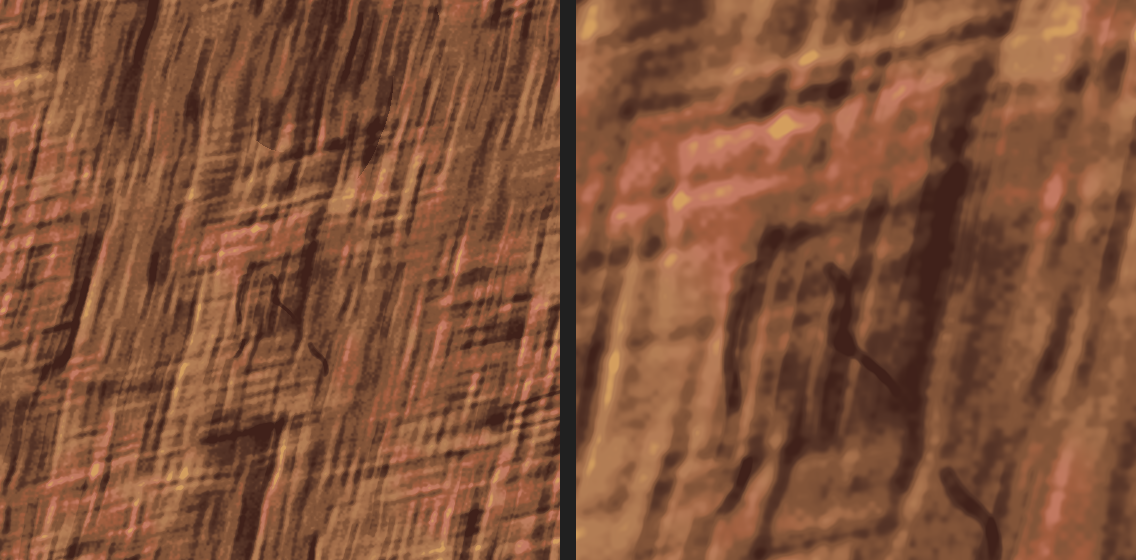
Left: the whole. Right: its middle third, enlarged.
Reproduce this texture procedurally as a three.js fragment shader.

```glsl
#define TILT 0.24
#define BED_SLOPE 0.22
#define WARP 0.022
#define BASE_TONE 0.53
#define RELIEF_GAIN 1.35
#define BAND_DEPTH 0.27
#define GRAIN 0.13

varying vec2 vUv;

float hash(vec2 p) {
  vec3 q = fract(vec3(p.xyx) * 0.1031);
  q += dot(q, q.yzx + 33.33);
  return fract((q.x + q.y) * q.z);
}

float noise(vec2 p) {
  vec2 i = floor(p), f = fract(p);
  f = f * f * (3.0 - 2.0 * f);
  return mix(mix(hash(i), hash(i + vec2(1.0, 0.0)), f.x),
             mix(hash(i + vec2(0.0, 1.0)), hash(i + 1.0), f.x), f.y);
}

float fbm(vec2 p) {
  float sum = 0.0, amp = 0.53;
  for (int i = 0; i < 4; i++) {
    sum += amp * noise(p);
    p = p * 2.03 + 17.3;
    amp *= 0.5;
  }
  return sum;
}

// Coordinates running along the steep grain
vec2 alongGrain(vec2 p) {
  return vec2(p.x - TILT * p.y, p.y) + 5.0;
}

// Slanted layers, strongest toward both sides
float bedMask(vec2 p) {
  return smoothstep(0.42, 0.8, noise(p * 4.5 + 31.0) + 0.55 * abs(p.x - 0.54));
}

float relief(vec2 p) {
  vec2 g = alongGrain(p);
  vec2 b = vec2(p.x, p.y - BED_SLOPE * p.x) + 9.0;
  float streaks = 0.5 * noise(g * vec2(36.0, 6.0)) + 0.36 * noise(g * vec2(84.0, 13.0));
  float beds = 0.6 * noise(b * vec2(6.0, 42.0)) + 0.3 * noise(b * vec2(13.0, 95.0));
  return streaks + beds * (0.1 + 0.7 * bedMask(p)) + 0.3 * fbm(p * 22.0);
}

// Dark strips of random width and length: x = shade, y = lit rim
vec2 strips(vec2 g, float columns, float rows, float share) {
  float x = g.x * columns;
  float column = floor(x);
  float y = g.y * rows + hash(vec2(column, 3.7)) * 7.0;
  vec2 cell = vec2(column, floor(y));
  vec2 f = vec2(fract(x), fract(y));
  float width = mix(0.45, 0.85, hash(cell + 11.0));
  float top = mix(0.65, 0.97, hash(cell + 23.0));
  float ends = smoothstep(0.02, 0.1, f.y) * (1.0 - smoothstep(top - 0.06, top, f.y));
  float on = step(hash(cell + 41.0), share) * ends;
  float shade = smoothstep(0.04, 0.16, f.x) * (1.0 - smoothstep(width - 0.12, width, f.x));
  float rim = smoothstep(width - 0.03, width + 0.05, f.x)
            * (1.0 - smoothstep(width + 0.08, width + 0.2, f.x));
  return vec2(shade, rim) * on;
}

float segment(vec2 p, vec2 a, vec2 b) {
  vec2 d = b - a;
  return length(p - a - d * clamp(dot(p - a, d) / dot(d, d), 0.0, 1.0));
}

vec3 rockColor(float t, float tan_) {
  vec3 c = mix(vec3(0.25, 0.13, 0.10), vec3(0.33, 0.20, 0.15), smoothstep(0.0, 0.24, t));
  c = mix(c, vec3(0.51, 0.33, 0.22), smoothstep(0.22, 0.48, t));
  c = mix(c, mix(vec3(0.63, 0.36, 0.24), vec3(0.64, 0.43, 0.29), tan_), smoothstep(0.48, 0.66, t));
  c = mix(c, mix(vec3(0.76, 0.47, 0.38), vec3(0.70, 0.49, 0.33), tan_), smoothstep(0.64, 0.84, t));
  return mix(c, vec3(0.83, 0.62, 0.37), smoothstep(0.88, 1.08, t));
}

void main() {
  vec2 bend = vec2(fbm(vUv * 7.0), fbm(vUv * 7.0 + 50.0)) - 0.5;
  vec2 p = vUv + WARP * bend;
  vec2 g = alongGrain(p);

  // Broad streaks and relief lit from the upper left
  float height = relief(p);
  float light = height - relief(p + vec2(-0.004, 0.005));
  float tone = BASE_TONE + RELIEF_GAIN * light + 0.3 * (height - 0.75);
  tone += 0.24 * (noise(g * vec2(17.0, 2.6)) - 0.5) + 0.22 * (fbm(p * 5.0 + 4.0) - 0.5);

  // Dark strips, crowded in the upper middle
  float crowd = exp(-dot((p - vec2(0.52, 0.88)) * vec2(4.2, 3.0), (p - vec2(0.52, 0.88)) * vec2(4.2, 3.0)));
  vec2 wide = strips(g, 15.0, 2.4, 0.32 + 0.4 * crowd);
  vec2 slim = strips(g + 2.3, 34.0, 5.5, 0.34);
  tone -= BAND_DEPTH * wide.x + 0.16 * slim.x + 0.05 * crowd;
  tone += 0.17 * wide.y + 0.09 * slim.y;

  // Thin dark cracks following the beds
  vec2 b = vec2(p.x, p.y - BED_SLOPE * p.x);
  float seam = 1.0 - smoothstep(0.02, 0.1, abs(noise(b * vec2(4.0, 19.0) + 70.0) - 0.5));
  tone -= 0.3 * seam * bedMask(p) * smoothstep(0.5, 0.72, noise(p * 8.0 + 12.0));

  // Pale ledge, shaded hollow and jagged fissures
  vec2 q = p + 0.035 * (vec2(noise(p * 26.0), noise(p * 26.0 + 8.0)) - 0.5);
  tone += 0.22 * (1.0 - smoothstep(0.004, 0.022, segment(q, vec2(0.49, 0.62), vec2(0.69, 0.64))));
  float hollow = length((q - vec2(0.42, 0.22)) * vec2(1.0, 1.15) - vec2(0.2 * (q.y - 0.22), 0.0));
  tone -= 0.3 * (1.0 - smoothstep(0.045, 0.095, hollow));
  float fissure = min(segment(q, vec2(0.44, 0.5), vec2(0.43, 0.35)),
                      segment(q, vec2(0.48, 0.5), vec2(0.58, 0.33)));
  tone -= 0.3 * (1.0 - smoothstep(0.002, 0.007, fissure)) * smoothstep(0.25, 0.5, noise(p * 32.0));

  // Fine grain and warm or tan tint
  tone += GRAIN * (noise(vUv * 210.0) - 0.5);
  float tanTint = smoothstep(0.38, 0.64, fbm(p * 9.0 + 80.0));
  gl_FragColor = vec4(rockColor(tone, tanTint), 1.0);
}
```
